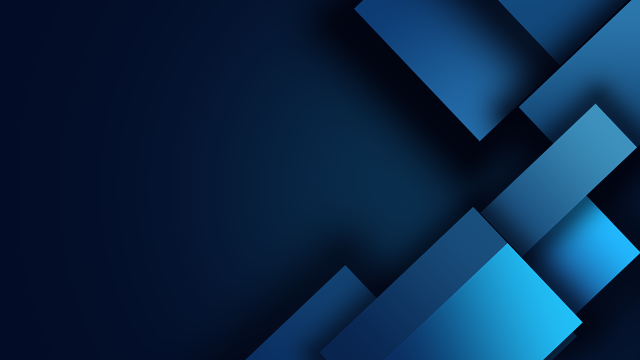
Reproduce this background procedurally as a Shadertoy shader.

```glsl
// Overlapping tilted panels in blue on a dark navy ground with a soft glow.
// All panels are boxes in one rotated frame, painted back to front; each one
// first casts a soft shadow, then fills itself with a linear gradient.

#define TILT 0.759
#define GLOW_CENTER vec2(1.18, 0.48)
#define GLOW_RADIUS 0.60
#define GROUND_DARK vec3(0.010, 0.045, 0.150)
#define GROUND_GLOW vec3(0.038, 0.185, 0.310)
#define SHADOW_COLOR vec3(0.004, 0.012, 0.060)
#define RIM_WIDTH 0.004
#define RIM_LIGHT 0.035

float boxDistance(vec2 q, vec2 lo, vec2 hi) {
    vec2 d = abs(q - 0.5 * (lo + hi)) - 0.5 * (hi - lo);
    return length(max(d, 0.0)) + min(max(d.x, d.y), 0.0);
}

// Darkens the ground around a box; reach is the blur radius.
void castShadow(inout vec3 color, vec2 q, vec2 lo, vec2 hi,
                vec2 offset, float reach, float strength) {
    float d = max(boxDistance(q - offset, lo, hi), 0.0) / reach;
    color = mix(color, SHADOW_COLOR, strength * exp(-d * d));
}

// Fills a box; the signs of dir choose the bright end on each axis.
void fillPanel(inout vec3 color, vec2 q, vec2 lo, vec2 hi,
               vec3 dim, vec3 bright, vec2 dir) {
    float d = boxDistance(q, lo, hi);
    float pixel = 1.0 / iResolution.y;
    vec2 uv = clamp((q - lo) / (hi - lo), 0.0, 1.0);
    float t = dot(abs(dir), mix(1.0 - uv, uv, step(0.0, dir)));
    vec3 fill = mix(dim, bright, smoothstep(0.0, 1.0, t));
    fill *= 1.0 + RIM_LIGHT * 4.0 * smoothstep(-RIM_WIDTH, 0.0, d);
    color = mix(color, fill, smoothstep(0.7 * pixel, -0.7 * pixel, d));
}

void mainImage(out vec4 fragColor, in vec2 fragCoord) {
    vec2 p = fragCoord / iResolution.y;
    float c = cos(TILT), s = sin(TILT);
    // x runs up to the right, y runs down to the right
    vec2 q = vec2(dot(p, vec2(c, s)), dot(p, vec2(s, -c)));

    // Ground
    vec2 g = (p - GLOW_CENTER) / GLOW_RADIUS;
    vec3 color = mix(GROUND_DARK, GROUND_GLOW, exp(-dot(g, g)));

    // Upper group
    vec2 lo = vec2(1.385, -0.031), hi = vec2(1.900, 0.476);
    castShadow(color, q, lo, hi, vec2(-0.05, 0.01), 0.105, 0.95);
    fillPanel(color, q, lo, hi, vec3(0.05, 0.23, 0.45), vec3(0.14, 0.43, 0.67), vec2(0.0, 1.0));

    lo = vec2(1.692, -0.300); hi = vec2(2.200, 0.476);
    castShadow(color, q, lo, hi, vec2(-0.015, 0.0), 0.11, 0.85);
    fillPanel(color, q, lo, hi, vec3(0.07, 0.28, 0.48), vec3(0.10, 0.38, 0.62), vec2(0.4, -0.6));

    lo = vec2(1.529, 0.482); hi = vec2(2.000, 0.789);
    castShadow(color, q, lo, hi, vec2(-0.02, 0.01), 0.075, 0.85);
    fillPanel(color, q, lo, hi, vec3(0.05, 0.23, 0.41), vec3(0.17, 0.47, 0.68), vec2(0.6, -0.4));

    // Right side
    lo = vec2(1.238, 0.780); hi = vec2(1.496, 1.008);
    castShadow(color, q, lo, hi, vec2(0.0, 0.02), 0.10, 0.65);
    fillPanel(color, q, lo, hi, vec3(0.09, 0.32, 0.57), vec3(0.13, 0.72, 1.00), vec2(1.0, 0.0));

    lo = vec2(1.250, 0.622); hi = vec2(1.690, 0.789);
    castShadow(color, q, lo, hi, vec2(0.01, 0.0), 0.055, 0.60);
    fillPanel(color, q, lo, hi, vec3(0.10, 0.31, 0.50), vec3(0.24, 0.57, 0.74), vec2(1.0, 0.0));

    // Lower group
    lo = vec2(0.350, 0.469); hi = vec2(0.877, 0.690);
    castShadow(color, q, lo, hi, vec2(0.0, -0.01), 0.10, 0.65);
    fillPanel(color, q, lo, hi, vec3(0.03, 0.16, 0.36), vec3(0.07, 0.26, 0.45), vec2(1.0, 0.0));

    lo = vec2(0.900, 0.800); hi = vec2(1.208, 1.055);
    fillPanel(color, q, lo, hi, vec3(0.06, 0.27, 0.45), vec3(0.08, 0.34, 0.54), vec2(1.0, 0.0));

    lo = vec2(0.659, 0.596); hi = vec2(1.246, 1.030);
    castShadow(color, q, lo, hi, vec2(0.0, 0.01), 0.06, 0.65);
    fillPanel(color, q, lo, hi, vec3(0.03, 0.14, 0.31), vec3(0.10, 0.31, 0.49), vec2(1.0, 0.0));

    // Bright front panel, dissolving into the one below it
    lo = vec2(0.770, 0.735); hi = vec2(1.246, 1.038);
    fillPanel(color, q, lo, hi, vec3(0.04, 0.18, 0.38), vec3(0.13, 0.75, 0.97), vec2(0.8, 0.2));

    fragColor = vec4(color, 1.0);
}
```
